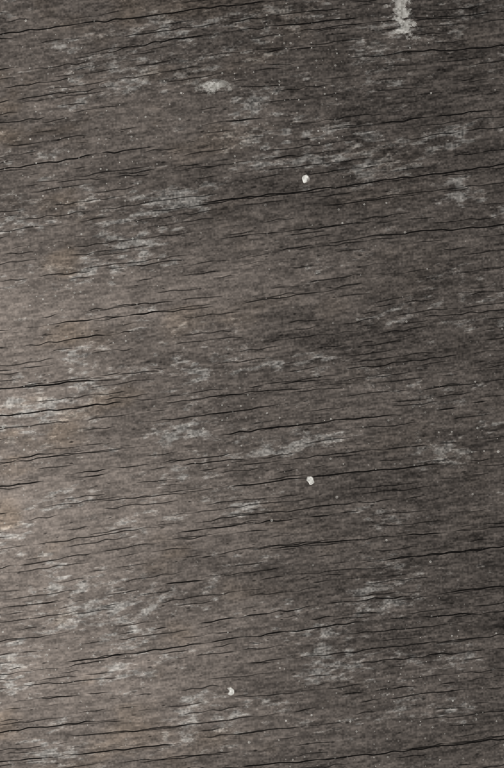
A Shadertoy shader for this texture:

```glsl
// Weathered dark wood: gritty rising grain, hairline cracks, worn pale scuffs and paint specks.

float hash(vec2 p) {
    vec3 h = fract(vec3(p.xyx) * 0.1031);
    h += dot(h, h.yzx + 33.33);
    return fract((h.x + h.y) * h.z);
}

float noise(vec2 p) {
    vec2 cell = floor(p), f = fract(p);
    f = f * f * (3.0 - 2.0 * f);
    float low = mix(hash(cell), hash(cell + vec2(1, 0)), f.x);
    float high = mix(hash(cell + vec2(0, 1)), hash(cell + vec2(1, 1)), f.x);
    return mix(low, high, f.y);
}

float fbm(vec2 p) {
    float sum = 0.0, amp = 0.5;
    for (int i = 0; i < 4; i++) {
        sum += amp * noise(p);
        p = p * 2.03 + 17.3;
        amp *= 0.5;
    }
    return sum / 0.9375;
}

// One broken hairline per row; breaks sets its piece count, share how much is open.
float cracks(vec2 q, float rows, float breaks, float width, float share, float pixel) {
    float y = q.y * rows;
    float row = floor(y);
    float h = hash(vec2(row, rows));
    float wander = 0.3 * (noise(vec2(q.x * 4.0, row * 3.1 + rows)) - 0.5);
    float jag = 0.0026 * rows * (noise(vec2(q.x * 80.0, row + rows)) - 0.5);
    float dist = abs(fract(y) - 0.5 - wander - jag - 0.5 * (h - 0.5)) / rows;
    float along = noise(vec2(q.x * breaks + h * 37.0, row + rows));
    along += 0.55 * (noise(vec2(q.x * 48.0, row + 8.0)) - 0.5);
    float open = smoothstep(1.0 - share, 1.35 - share, along);
    float halfWidth = width * open;
    return open * (1.0 - smoothstep(halfWidth * 0.2, halfWidth + 0.8 * pixel, dist));
}

// Tiny round specks, at most one per grid cell.
float specks(vec2 p, float cells, float share, float radius, float pixel) {
    vec2 id = floor(p * cells);
    vec2 jitter = vec2(hash(id + 3.7), hash(id + 91.3));
    float dist = length(fract(p * cells) - 0.25 - 0.5 * jitter) / cells;
    float size = radius * (0.4 + 0.6 * hash(id + 47.1));
    float shown = step(1.0 - share, hash(id + 12.9)) * (0.3 + 0.7 * jitter.x);
    return shown * (1.0 - smoothstep(size - pixel * 0.5, size + pixel * 0.7, dist));
}

// A cluster of ragged paint flakes fading out from its centre.
float flakes(vec2 p, vec2 centre, vec2 size) {
    vec2 d = (p - centre) / size;
    float ragged = fbm(p * vec2(90.0, 120.0));
    return smoothstep(0.64, 0.80, 0.45 * exp(-dot(d, d)) + 0.75 * ragged) * exp(-0.6 * dot(d, d));
}

// A single lump with an uneven rim.
float chip(vec2 p, vec2 centre, float radius, float pixel) {
    float rim = radius * (0.45 + 0.8 * noise(p * 240.0));
    return 1.0 - smoothstep(rim - pixel, rim + pixel, length(p - centre));
}

void mainImage(out vec4 fragColor, in vec2 fragCoord) {
    vec2 uv = fragCoord / iResolution.xy;
    vec2 p = fragCoord / iResolution.y;
    float pixel = 1.0 / iResolution.y;

    // Grain coordinates rise to the right.
    vec2 q = p;
    q.y += 0.4 - 0.12 * p.x + 0.016 * (fbm(p * vec2(3.0, 4.0)) - 0.5);

    // Soft light from the lower left.
    float left = 1.0 - smoothstep(-0.1, 0.9, uv.x);
    float glow = exp(-pow((uv.y - 0.32) / 0.38, 2.0));
    float tone = 0.275 + left * (0.075 + 0.14 * glow) + 0.045 * (1.0 - uv.y);

    // Stains, short fibres and grit.
    float fibre = noise(q * vec2(45.0, 270.0));
    float fine = noise(q * vec2(150.0, 440.0) + 31.0);
    float grit = noise(p * 430.0 + 7.0);
    tone *= 0.75 + 0.48 * fbm(q * vec2(4.0, 10.0) + 5.0);
    tone += 0.09 * (fibre - 0.5) + 0.11 * (fine - 0.5) + 0.10 * (grit - 0.5);
    tone += 0.10 * (fbm(q * vec2(26.0, 100.0)) - 0.5);

    // Worn scuffs with ragged edges.
    float ragged = fbm(q * vec2(75.0, 190.0) + 60.0);
    float scuff = fbm(q * vec2(12.0, 27.0) + 40.0) + 0.9 * (ragged - 0.5);
    float worn = smoothstep(0.60, 0.92, scuff);
    tone += 0.20 * worn * (0.5 + 0.5 * fine + 0.5 * (grit - 0.5));

    // Cracks from long and dark to short and faint, then small dark pits.
    float deep = cracks(q, 24.0, 5.0, 0.0006, 0.54, pixel);
    float medium = cracks(q, 43.0, 9.0, 0.0005, 0.46, pixel);
    float faint = cracks(q, 92.0, 20.0, 0.0005, 0.48, pixel);
    float pits = specks(q * vec2(0.45, 1.0) + 0.71, 130.0, 0.14, 0.0011, pixel);
    tone *= (1.0 - 0.66 * deep) * (1.0 - 0.5 * medium) * (1.0 - 0.4 * faint) * (1.0 - 0.4 * pits);

    // Warm brown tint, greyer where worn, slightly rusty in a few spots.
    float rust = smoothstep(0.55, 0.80, fbm(q * vec2(13.0, 22.0) + 80.0)) * (0.2 + left);
    vec3 woodTint = mix(vec3(1.03, 0.955, 0.895), vec3(1.0, 0.97, 0.93), worn);
    woodTint = mix(woodTint, vec3(1.10, 0.97, 0.84), 0.45 * rust);
    vec3 color = max(tone, 0.10) * woodTint;

    // Pale paint: dust, flakes near the top, three lumps.
    vec3 paint = vec3(0.72, 0.71, 0.68) + 0.25 * (grit - 0.5);
    float dusty = smoothstep(0.35, 0.65, fbm(p * 7.0 + 23.0));
    float dust = specks(p, 120.0, 0.16, 0.0013, pixel) * dusty;
    dust = max(dust, specks(p + 0.37, 34.0, 0.12, 0.0018, pixel));
    float flaked = flakes(p, vec2(0.525, 0.975), vec2(0.026, 0.045));
    flaked = max(flaked, flakes(p, vec2(0.278, 0.888), vec2(0.026, 0.011)));
    float lumps = chip(p, vec2(0.397, 0.768), 0.0052, pixel);
    lumps = max(lumps, chip(p, vec2(0.405, 0.374), 0.0056, pixel));
    lumps = max(lumps, chip(p, vec2(0.301, 0.100), 0.0050, pixel));
    color = mix(color, paint, max(0.7 * dust, 0.8 * flaked));
    color = mix(color, paint + 0.1, lumps);

    fragColor = vec4(color, 1.0);
}
```
